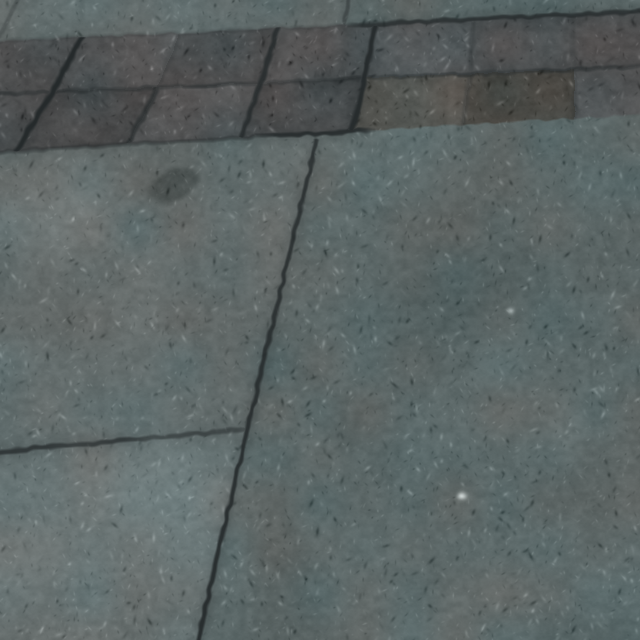
A Shadertoy shader for this texture:

```glsl
#define SLAB_COLOR vec3(0.367, 0.408, 0.406)
#define JOINT_COLOR vec3(0.145, 0.165, 0.170)
#define JOINT_WIDTH 0.0058
#define JOINT_WOBBLE 0.0045
#define GRAIN_AMOUNT 0.085
#define MOTTLE_AMOUNT 0.075
#define FLECK_AMOUNT 0.13
#define BRICK_COLUMNS 6

float hash(vec2 p) {
    vec3 q = fract(p.xyx * vec3(0.1031, 0.1030, 0.0973));
    q += dot(q, q.yzx + 33.33);
    return fract((q.x + q.y) * q.z);
}

float noise(vec2 p) {
    vec2 i = floor(p), f = fract(p);
    f = f * f * (3.0 - 2.0 * f);
    return mix(mix(hash(i), hash(i + vec2(1, 0)), f.x),
               mix(hash(i + vec2(0, 1)), hash(i + vec2(1, 1)), f.x), f.y);
}

float fbm(vec2 p) {
    float sum = 0.0, amp = 0.5;
    for (int i = 0; i < 4; i++) {
        sum += amp * noise(p);
        p = p * 2.03 + 17.0;
        amp *= 0.5;
    }
    return sum;
}

float segmentDist(vec2 p, vec2 a, vec2 b) {
    vec2 ab = b - a;
    return length(p - a - ab * clamp(dot(p - a, ab) / dot(ab, ab), 0.0, 1.0));
}

// Soft dark core with a faint worn shoulder
float groove(float d, float width) {
    return 0.8 * (1.0 - smoothstep(0.15 * width, width, d)) + 0.2 * exp(-d * d / (5.0 * width * width));
}

float ellipse(vec2 p, vec2 center, vec2 radius, float angle) {
    float c = cos(angle), s = sin(angle);
    vec2 q = mat2(c, -s, s, c) * (p - center) / radius;
    return exp(-dot(q, q));
}

// Short randomly turned chips, bright or dark
float flecks(vec2 p, float cells, float density) {
    vec2 g = p * cells, id = floor(g);
    float sum = 0.0;
    for (int y = -1; y <= 1; y++)
    for (int x = -1; x <= 1; x++) {
        vec2 cell = id + vec2(x, y);
        float pick = hash(cell + cells);
        vec2 center = cell + vec2(hash(cell + 7.1), hash(cell + 23.7));
        vec2 size = vec2(0.20 + 0.22 * hash(cell + 41.3), 0.15);
        float tone = hash(cell + 63.9) * 2.0 - 1.0;
        sum += step(pick, density) * tone * ellipse(g, center, size, 0.3 + 2.2 * hash(cell + 87.0));
    }
    return sum;
}

void mainImage(out vec4 fragColor, in vec2 fragCoord) {
    vec2 uv = fragCoord / iResolution.xy;
    float aa = 1.5 / iResolution.y;
    vec2 p = uv + JOINT_WOBBLE * (vec2(noise(uv * 75.0), noise(uv * 75.0 + 50.0)) - 0.5);

    // Slab tones and broad wear
    float seamX = p.y < 0.336 ? mix(0.307, 0.388, p.y / 0.336) : mix(0.388, 0.495, (p.y - 0.336) / 0.445);
    float leftSide = smoothstep(0.006, -0.006, p.x - seamX);
    vec3 color = SLAB_COLOR + leftSide * vec3(0.018, 0.013, 0.013);
    color += 0.025 * leftSide * smoothstep(0.33, 0.25, uv.y - 0.09 * uv.x);
    color += 0.045 * ellipse(uv, vec2(0.24, 0.23), vec2(0.10, 0.09), 0.0);
    color += 0.04 * ellipse(uv, vec2(0.05, 0.66), vec2(0.14, 0.06), 0.0);
    color -= 0.025 * ellipse(uv, vec2(0.72, 0.53), vec2(0.16, 0.07), 0.3);

    // Band of pavers
    float bottom = 0.763 + 0.058 * p.x;
    float middle = 0.853 + 0.043 * p.x;
    float top = 0.936 + 0.046 * p.x;
    float band = smoothstep(-aa, aa, p.y - bottom) * smoothstep(-aa, aa, top - p.y);
    bool upper = p.y > middle;
    float strength[6] = float[6](1.0, 0.65, 0.85, 0.95, 0.3, 0.22);
    float tones[14] = float[14](0.31, 0.29, 0.33, 0.285, 0.32, 0.29, 0.34,
                                0.315, 0.325, 0.29, 0.315, 0.335, 0.325, 0.32);
    float joints = 0.0;
    int column = 0;
    for (int i = 0; i < BRICK_COLUMNS; i++) {
        float n = float(i);
        vec2 low = vec2(0.026 + 0.1745 * n, 0.0);
        vec2 mid = vec2(0.082 + 0.163 * n, 0.0);
        vec2 high = vec2(0.128 + 0.153 * n, 0.0);
        low.y = 0.763 + 0.058 * low.x;
        mid.y = 0.853 + 0.043 * mid.x;
        high.y = 0.936 + 0.046 * high.x;
        float d = min(segmentDist(p, low, mid), segmentDist(p, mid, high));
        float fade = i == 1 && upper ? 0.3 : 1.0;
        joints = max(joints, fade * strength[i] * groove(d, JOINT_WIDTH * 1.25));
        float edge = upper ? mix(mid.x, high.x, (p.y - mid.y) / (high.y - mid.y))
                           : mix(low.x, mid.x, (p.y - low.y) / (mid.y - low.y));
        column += p.x > edge ? 1 : 0;
    }
    float tone = tones[column + (upper ? 7 : 0)];
    float warmth = !upper && (column == 4 || column == 5) ? 0.018 : 0.0;
    vec3 brick = tone * vec3(1.0, 1.03, 1.04) + warmth * vec3(0.8, 0.0, -1.2);
    brick += 0.07 * (fbm(uv * vec2(18.0, 30.0)) - 0.47);
    color = mix(color, brick, band);
    joints *= band;

    // Horizontal paver joints
    float middleStrength = 0.35 + 0.3 * noise(vec2(uv.x * 22.0, 4.0));
    joints = max(joints, middleStrength * groove(abs(p.y - middle), JOINT_WIDTH));
    float bottomStrength = mix(0.45, 0.9, smoothstep(0.38, 0.44, uv.x)) * smoothstep(0.60, 0.56, uv.x);
    joints = max(joints, bottomStrength * groove(abs(p.y - bottom), JOINT_WIDTH));
    float topStrength = mix(0.18, 0.8, smoothstep(0.53, 0.57, uv.x));
    joints = max(joints, topStrength * groove(abs(p.y - top), JOINT_WIDTH));

    // Slab joints
    float seam = min(segmentDist(p, vec2(0.307, -0.01), vec2(0.388, 0.336)),
                     segmentDist(p, vec2(0.388, 0.336), vec2(0.495, 0.781)));
    joints = max(joints, mix(0.95, 0.78, uv.y) * groove(seam, JOINT_WIDTH * mix(1.1, 0.9, uv.y)));
    float cross = segmentDist(p, vec2(-0.01, 0.294), vec2(0.385, 0.329));
    joints = max(joints, (0.5 + 0.35 * noise(vec2(uv.x * 16.0, 9.0))) * groove(cross, JOINT_WIDTH * 1.1));
    joints = max(joints, 0.5 * groove(segmentDist(p, vec2(0.547, 1.01), vec2(0.537, 0.963)), JOINT_WIDTH));
    joints = max(joints, 0.3 * groove(segmentDist(p, vec2(0.035, 1.01), vec2(0.0, 0.945)), JOINT_WIDTH));

    // Stone grain, flecks and colour drift
    color += MOTTLE_AMOUNT * (fbm(uv * 9.0) - 0.47);
    color += GRAIN_AMOUNT * (fbm(uv * vec2(95.0, 110.0)) - 0.47);
    color += FLECK_AMOUNT * (flecks(uv, 62.0, 0.35) + 0.6 * flecks(uv + 3.7, 105.0, 0.4));
    color += 0.035 * (noise(uv * 14.0 + 80.0) - 0.5) * vec3(1.0, -0.2, -0.5);

    // Stain, grooves and pale pebbles
    color -= 0.09 * smoothstep(0.25, 0.65, ellipse(p, vec2(0.271, 0.711), vec2(0.045, 0.026), 0.45));
    color = mix(color, JOINT_COLOR, clamp(joints, 0.0, 1.0));
    color += 0.42 * ellipse(p, vec2(0.723, 0.224), vec2(0.007, 0.006), 0.0);
    color += 0.25 * ellipse(p, vec2(0.798, 0.516), vec2(0.005), 0.0);
    fragColor = vec4(clamp(color, 0.0, 1.0), 1.0);
}
```
